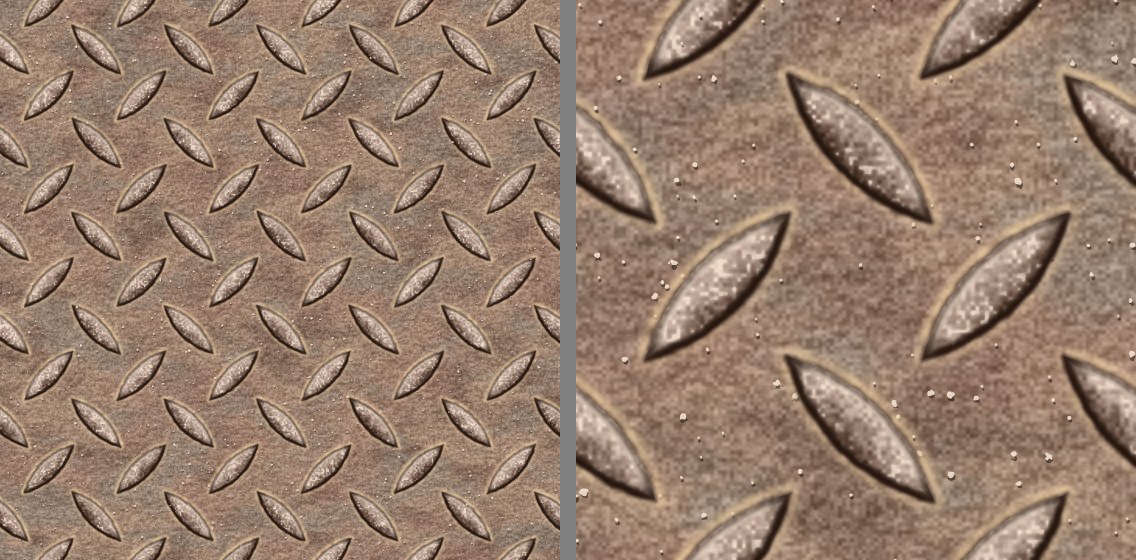
Left: the whole. Right: its middle third, enlarged.
This texture is drawn by a WebGL 2 fragment shader. Its source:

```glsl
#version 300 es
precision highp float;
// Worn steel tread plate: two interleaved families of pointed, raised lugs
// leaning in opposite directions on a grainy brown sheet. Each lug is a lens
// distance field, shaded from above, with a pale rim and small wear.
uniform vec2 u_resolution;
out vec4 outColor;

const vec2 PERIOD = vec2(0.1652, 0.1667);
const float HALF_LENGTH = 0.0610;
const float HALF_WIDTH = 0.0168;

const vec3 SHEET_LIGHT = vec3(0.64, 0.53, 0.45);
const vec3 SHEET_DARK = vec3(0.51, 0.41, 0.35);
const vec3 SHEET_GREY = vec3(0.55, 0.50, 0.45);
const vec3 SHEET_ROSE = vec3(0.61, 0.46, 0.40);
const vec3 RIM = vec3(0.91, 0.79, 0.62);
const vec3 LUG_LIGHT = vec3(0.77, 0.68, 0.62);
const vec3 LUG_SHADE = vec3(0.40, 0.31, 0.26);
const vec3 GLINT = vec3(0.96, 0.89, 0.82);
const vec3 SHADOW = vec3(0.14, 0.08, 0.05);

float hash(vec2 p) {
    vec3 v = fract(vec3(p.xyx) * 0.1031);
    v += dot(v, v.yzx + 33.33);
    return fract((v.x + v.y) * v.z);
}

float noise(vec2 p) {
    vec2 i = floor(p), f = fract(p);
    f = f * f * (3.0 - 2.0 * f);
    return mix(mix(hash(i), hash(i + vec2(1, 0)), f.x),
               mix(hash(i + vec2(0, 1)), hash(i + vec2(1, 1)), f.x), f.y);
}

float fbm(vec2 p) {
    float sum = 0.0, gain = 0.5;
    for (int i = 0; i < 5; i++) {
        sum += gain * noise(p);
        p = mat2(1.6, 1.2, -1.2, 1.6) * p + 17.3;
        gain *= 0.5;
    }
    return sum;
}

// Signed distance to a lens lying along x
float lens(vec2 p, float halfLength, float halfWidth) {
    p = abs(p);
    float radius = (halfLength * halfLength + halfWidth * halfWidth) / (2.0 * halfWidth);
    float offset = radius - halfWidth;
    if ((p.x - halfLength) * offset > p.y * halfLength)
        return length(p - vec2(halfLength, 0.0));
    return length(p + vec2(0.0, offset)) - radius;
}

// Sheet with stains, horizontal scuffs, pitted relief and fine grain
vec3 sheet(vec2 p) {
    vec3 color = mix(SHEET_DARK, SHEET_LIGHT, smoothstep(0.22, 0.6, fbm(p * vec2(16.0, 27.0))));
    color = mix(color, SHEET_GREY, 0.6 * smoothstep(0.45, 0.65, fbm(p * vec2(14.0, 24.0) + 40.0)));
    color = mix(color, SHEET_ROSE, 0.45 * smoothstep(0.45, 0.7, fbm(p * vec2(8.0, 13.0) + 80.0)));
    vec2 pits = p * vec2(90.0, 150.0);
    float relief = fbm(pits) - fbm(pits + vec2(-0.15, 0.45));
    float scuff = noise(p * vec2(120.0, 280.0)) - 0.5;
    float grain = noise(p * 420.0 + 9.0) - 0.5;
    return color + 0.22 * relief + 0.08 * scuff + 0.19 * grain;
}

// Scattered pale chips of uneven outline, each with a small shadow below it
vec3 addGrit(vec3 color, vec2 p, float density, float chance, float aa) {
    vec2 cell = floor(p * density);
    vec2 center = 0.2 + 0.6 * vec2(hash(cell + 3.1), hash(cell + 7.7));
    vec2 local = (fract(p * density) - center) / density;
    float radius = mix(0.0008, 0.0022, pow(hash(cell + 12.4), 3.0));
    radius *= 0.5 + noise(p * 600.0);
    float present = step(hash(cell + 21.9), chance);
    float dark = 1.0 - smoothstep(-aa, aa, length(local + vec2(-0.0006, 0.0018)) - radius);
    float pale = 1.0 - smoothstep(-aa, aa, length(local) - radius);
    color = mix(color, SHADOW, 0.55 * dark * present);
    return mix(color, GLINT, 0.9 * pale * present);
}

// One family of lugs; lean is +1 for rising to the right, -1 for falling
vec3 addLugs(vec3 color, vec2 p, vec2 origin, float lean, float aa) {
    vec2 grid = (p - origin) / PERIOD;
    vec2 id = floor(grid + 0.5);
    vec2 local = (grid - id) * PERIOD;
    float seed = hash(id + 31.0 + 13.0 * lean);
    float angle = lean * 0.7854 + 0.03 * (seed - 0.5);
    vec2 axis = vec2(cos(angle), sin(angle));
    vec2 q = vec2(dot(local, axis), dot(local, vec2(-axis.y, axis.x)));
    float wear = noise(p * 130.0 + 5.0) - 0.5;
    float d = lens(q, HALF_LENGTH, HALF_WIDTH) + 0.0014 * wear;
    float side = q.y / HALF_WIDTH;
    float upper = smoothstep(-0.35, 0.35, side);
    float tip = smoothstep(0.65, 1.0, abs(q.x) / HALF_LENGTH);

    // Pale rim and dark contact line on the surrounding sheet
    float rim = exp(-pow((d - 0.0032) / 0.0036, 2.0));
    color = mix(color, RIM, rim * mix(0.42, 0.72, upper) * (0.85 + 0.8 * wear));
    float contact = exp(-pow(d / 0.0018, 2.0));
    color = mix(color, SHADOW, contact * mix(0.85, 0.35, upper));

    // Domed top: lit above, dark below and toward the tips
    float fleck = noise(p * 360.0 + 60.0);
    float blotch = fbm(p * 75.0 + 20.0);
    vec3 top = mix(LUG_SHADE, LUG_LIGHT, smoothstep(-0.95, 0.4, side + 1.3 * (blotch - 0.5)));
    top += 0.28 * (fleck - 0.5) + 0.08 * (seed - 0.5);
    top = mix(top, GLINT, 0.65 * smoothstep(0.6, 0.88, fleck) * smoothstep(0.35, 0.6, blotch));
    top = mix(top, GLINT, 0.7 * upper * exp(-pow((d + 0.0036) / 0.0017, 2.0)));
    float edge = smoothstep(-0.0062, -0.0012, d);
    top = mix(top, SHADOW, edge * mix(0.96, 0.4, upper));
    top = mix(top, SHADOW, 0.6 * tip);
    return mix(color, top, 1.0 - smoothstep(-aa, aa, d));
}

void main() {
    float unit = min(u_resolution.x, u_resolution.y);
    vec2 p = gl_FragCoord.xy / unit;
    float aa = 0.7 / unit;
    vec3 color = addGrit(sheet(p), p, 85.0, 0.15, aa);
    color = addLugs(color, p, vec2(0.0872, 0.8294), 1.0, aa);
    color = addLugs(color, p, vec2(0.1719, 0.9115), -1.0, aa);
    color = addGrit(color, p + 0.37, 48.0, 0.06, aa);
    outColor = vec4(clamp(color, 0.0, 1.0), 1.0);
}
```
